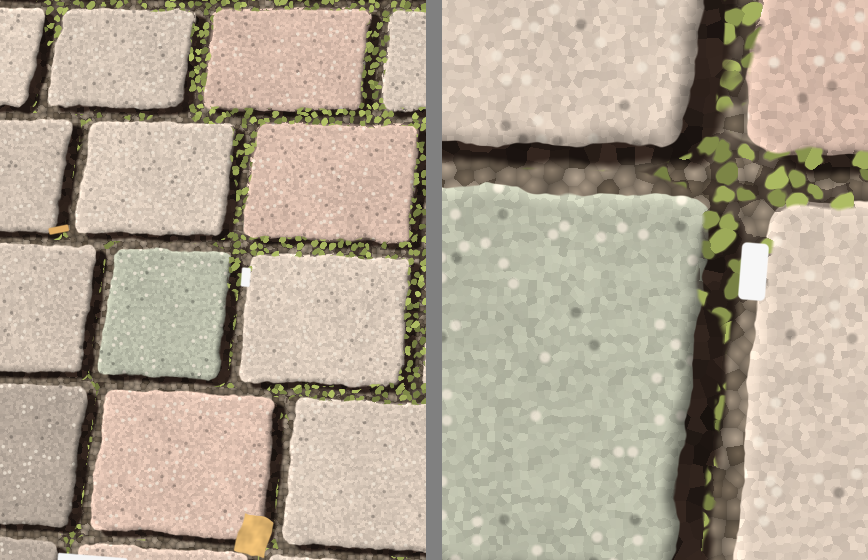
Left: the whole. Right: its middle third, enlarged.
Give the GLSL for this texture, as a WebGL 1 fragment shader.

```glsl
precision highp float;
// Sunlit cobblestone paving: leaning setts in widening rows, gritty joints, small weeds and litter.
uniform vec2 u_resolution;

#define GAP vec2(0.0155, 0.0105)      // half width of upright and level joints
#define CORNER 0.016                  // corner radius of a sett
#define ROUGHNESS 0.0032              // waviness of the sett edges
#define TILT 0.068                    // how far the rows sink to the right
#define ROW_FIRST 0.190               // row height at the top
#define ROW_GROWTH 0.013              // added height per row
#define TO_LIGHT vec2(-0.019, 0.011)  // offset toward the sun, sets shadow length
#define GRAIN 210.0                   // grains per canvas height
#define SPECKS 85.0                   // pale flecks per canvas height
#define LEAVES 72.0                   // weed leaves per canvas height
#define WEED_START 1.03               // lower value spreads the weeds

const vec3 STONE = vec3(0.83, 0.768, 0.708);
const vec3 PINK = vec3(0.86, 0.745, 0.68);
const vec3 GREEN_GREY = vec3(0.715, 0.725, 0.65);
const vec3 FLECK = vec3(0.95, 0.91, 0.85);
const vec3 SOIL = vec3(0.36, 0.31, 0.25);
const vec3 GRIT = vec3(0.65, 0.59, 0.52);
const vec3 SHADE = vec3(0.15, 0.11, 0.09);
const vec3 WEED = vec3(0.51, 0.55, 0.29);

float hash(vec2 p) {
  return fract(sin(dot(p, vec2(127.1, 311.7))) * 43758.5);
}

// Layered sines, roughly -1 to 1
float waves(vec2 p) {
  float sum = 0.0, amp = 0.5;
  for (int i = 0; i < 4; i++) {
    p = mat2(0.8, 0.6, -0.6, 0.8) * p * 1.7 + 1.3;
    sum += amp * sin(p.x + 1.7 * sin(p.y));
    amp *= 0.6;
  }
  return sum;
}

// Cellular noise: distance to the nearest point, and that cell's random value
vec2 cells(vec2 p) {
  vec2 nearest = vec2(9.0, 0.0);
  for (int j = -1; j <= 1; j++)
    for (int i = -1; i <= 1; i++) {
      vec2 c = floor(p) + vec2(float(i), float(j));
      float d = length(c + 0.15 + 0.7 * vec2(hash(c), hash(c + 31.7)) - p);
      if (d < nearest.x) nearest = vec2(d, hash(c + 77.3));
    }
  return nearest;
}

// Upright joints of one row, measured at its middle
vec3 rowJoints(float row) {
  if (row == 0.0) return vec3(0.081, 0.354, 0.672);
  if (row == 1.0) return vec3(0.130, 0.427, 0.759);
  if (row == 2.0) return vec3(0.174, 0.419, 0.745);
  if (row == 3.0) return vec3(0.156, 0.499, 0.840);
  return vec3(0.105, 0.450, 0.700);
}

// Signed distance to the sett, its column and its row
vec3 settAt(vec2 p) {
  float down = (1.0 - p.y) * (1.0 - TILT * (p.x - 0.38)) - 0.004;
  float k = (sqrt(ROW_FIRST * ROW_FIRST + 4.0 * ROW_GROWTH * down) - ROW_FIRST) / (2.0 * ROW_GROWTH);
  float row = floor(k), f = k - row - 0.5;
  float x = p.x + f * mix(0.042, 0.018, p.x / 0.76);
  vec3 j = rowJoints(row);
  float col = dot(step(j, vec3(x)), vec3(1.0));
  vec2 side = col < 0.5 ? vec2(j.x - 0.29, j.x) : col < 1.5 ? j.xy
            : col < 2.5 ? j.yz : vec2(j.z, j.z + 0.32);
  float height = ROW_FIRST + ROW_GROWTH * (2.0 * row + 1.0);
  vec2 halfSize = 0.5 * vec2(side.y - side.x, height) - GAP;
  halfSize -= 0.004 * vec2(hash(vec2(col, row)), hash(vec2(row, col + 9.0)));
  vec2 q = abs(vec2(x - 0.5 * (side.x + side.y), f * height)) - halfSize + CORNER;
  float d = length(max(q, 0.0)) + min(max(q.x, q.y), 0.0) - CORNER;
  d += ROUGHNESS * (waves(p * 17.0) + 0.6 * waves(p * 60.0));
  return vec3(d, col, row);
}

// Coverage of a turned, rounded scrap
float scrap(vec2 p, vec2 centre, vec2 size, float angle, float px) {
  p -= centre;
  p = vec2(cos(angle) * p.x + sin(angle) * p.y, cos(angle) * p.y - sin(angle) * p.x);
  vec2 q = abs(p) - size + 0.003;
  return 1.0 - smoothstep(-px, px, length(max(q, 0.0)) + min(max(q.x, q.y), 0.0) - 0.003);
}

vec3 settColour(vec2 p, vec2 id) {
  float warm = 1.0 - smoothstep(0.25, 0.6, abs(id.x + 0.4 * id.y - 2.2));
  vec3 c = mix(STONE, PINK, warm);
  if (id == vec2(1.0, 2.0)) c = GREEN_GREY;
  c *= 0.97 + 0.07 * hash(id + 4.0) - 0.13 * step(2.5, id.y - 3.0 * id.x);
  c *= 1.0 + 0.025 * waves(p * 14.0 + id * 3.0) + 0.16 * (cells(p * GRAIN).y - 0.5);
  vec2 speck = cells(p * SPECKS);
  float dot_ = 1.0 - smoothstep(0.15, 0.38, speck.x);
  c = mix(c, FLECK, 0.75 * dot_ * step(0.83, speck.y));
  return c * (1.0 - 0.25 * dot_ * step(speck.y, 0.06));
}

void main() {
  vec2 p = gl_FragCoord.xy / u_resolution.y;
  float px = 1.0 / u_resolution.y;
  vec3 sett = settAt(p);
  float sunward = settAt(p + TO_LIGHT).x;

  // Gritty joints under cast shadow
  vec2 grit = cells(p * 95.0);
  vec3 colour = mix(SOIL, GRIT, grit.y) * (1.1 - 0.5 * grit.x);
  colour = mix(SHADE * (0.6 + 0.8 * grit.y), colour, smoothstep(-0.003, 0.004, sunward));

  // Setts with worn, sunlit rims
  float rim = smoothstep(-0.012, 0.001, sett.x);
  float slope = clamp((sunward - sett.x) / 0.02, -1.0, 0.3);
  vec3 stone = settColour(p, sett.yz) * (1.0 + 0.5 * rim * slope);
  colour = mix(colour, stone, 1.0 - smoothstep(-px, px, sett.x));

  // Weeds crowd the joints toward the upper right
  float growth = 1.3 * p.x + p.y - WEED_START + 0.3 * waves(p * 9.0 + 2.0);
  float patchEdge = sett.x + 0.005 - 0.02 * (1.0 - smoothstep(0.0, 0.25, growth));
  vec2 leaf = cells(p * LEAVES + 0.25 * waves(p * 70.0));
  float blade = 1.0 - smoothstep(0.36, 0.5, leaf.x);
  vec3 green = mix(SHADE, WEED * (0.65 + 0.75 * leaf.y), blade);
  float cover = smoothstep(0.0, 0.003, patchEdge) * step(0.25, leaf.y);
  colour = mix(colour, green, cover * max(blade, 0.5));

  // Litter: paper chip, stub, paper edge and a dry leaf
  colour = mix(colour, vec3(0.97), scrap(p, vec2(0.439, 0.505), vec2(0.008, 0.017), -0.08, px));
  colour = mix(colour, vec3(0.88, 0.68, 0.4), scrap(p, vec2(0.105, 0.59), vec2(0.018, 0.006), 0.2, px));
  colour = mix(colour, vec3(0.96), scrap(p, vec2(0.165, 0.0), vec2(0.062, 0.008), -0.08, px));
  vec2 bent = p + 0.005 * waves(p * 24.0);
  vec3 dryLeaf = vec3(0.87, 0.70, 0.43) * (1.0 + 0.12 * waves(p * 45.0));
  colour = mix(colour, dryLeaf, scrap(bent, vec2(0.454, 0.043), vec2(0.027, 0.036), -0.3, px));

  gl_FragColor = vec4(colour, 1.0);
}
```
